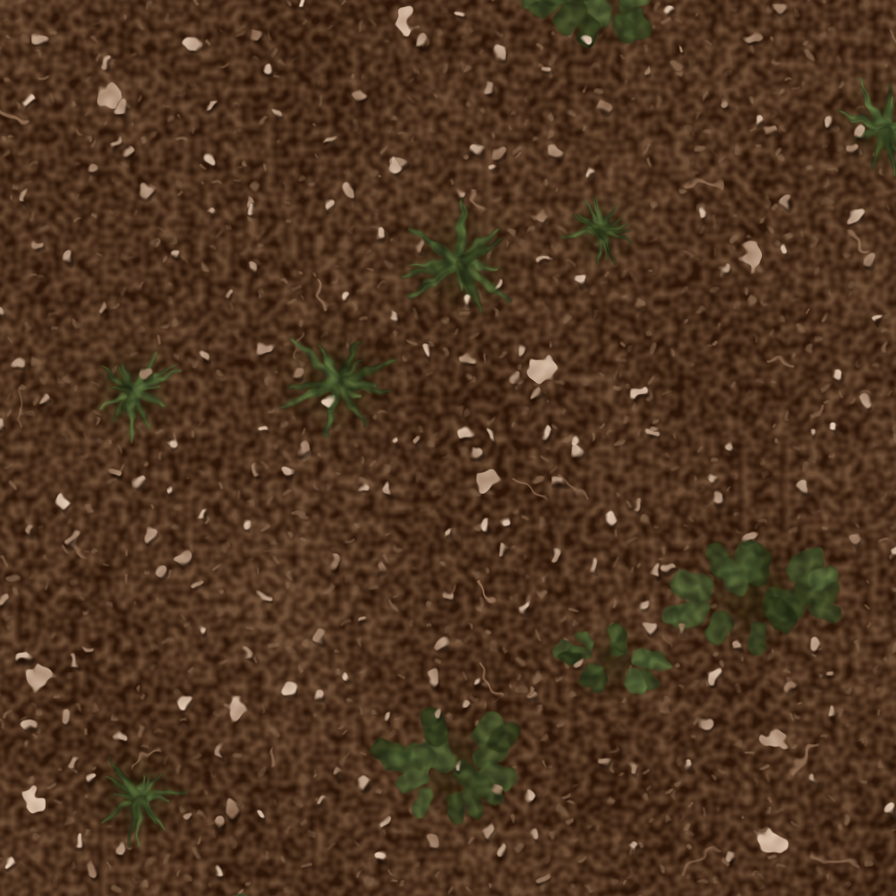
This texture is drawn by a WebGL 1 fragment shader. Its source:

```glsl
precision highp float;
// Bare brown soil strewn with pale pebbles, straw bits and small green weeds.
// Gradient noise makes the crumbs; jittered cells scatter capsules for stones
// and straw, and each weed is a loop of tapered or rounded leaves.

uniform vec2 u_resolution;

const vec3 SOIL_DARK = vec3(0.205, 0.110, 0.050);
const vec3 SOIL_LIGHT = vec3(0.390, 0.270, 0.180);
const vec3 GRIT = vec3(0.520, 0.400, 0.300);
const vec3 STRAW = vec3(0.640, 0.500, 0.390);
const vec3 STONE_DIM = vec3(0.600, 0.470, 0.370);
const vec3 STONE_PALE = vec3(0.920, 0.820, 0.730);
const vec3 LEAF_DARK = vec3(0.145, 0.175, 0.070);
const vec3 LEAF_LIGHT = vec3(0.310, 0.375, 0.205);
const vec3 WEED_SHADE = vec3(0.170, 0.140, 0.050);
const float CRUMB_SCALE = 105.0;
const float CRUMB_CONTRAST = 0.75;
const float SOFTNESS = 0.0020;
const float SLANT = 0.85;         // main direction of the chips, radians
const float WEED_CELLS = 3.3;
const float WEED_DENSITY = 0.75;
const float BROAD_SHARE = 0.35;   // share of weeds with round leaves
const float GOLDEN_ANGLE = 2.4;

vec2 hash2(vec2 p) {
  vec3 q = fract(p.xyx * vec3(0.1031, 0.1030, 0.0973));
  q += dot(q, q.yzx + 33.33);
  return fract((q.xx + q.yz) * q.zy);
}

float gradientDot(vec2 corner, vec2 offset) {
  float a = 6.2832 * hash2(corner).x;
  return dot(vec2(cos(a), sin(a)), offset);
}

float gradientNoise(vec2 p) {
  vec2 i = floor(p), f = fract(p);
  vec2 u = f * f * f * (f * (f * 6.0 - 15.0) + 10.0);
  vec2 e = vec2(1.0, 0.0);
  float low = mix(gradientDot(i, f), gradientDot(i + e, f - e), u.x);
  float high = mix(gradientDot(i + e.yx, f - e.yx), gradientDot(i + 1.0, f - 1.0), u.x);
  return 1.4 * mix(low, high, u.y);
}

// x: distance to the segment, y: position along it from 0 to 1
vec2 segment(vec2 p, vec2 start, vec2 along) {
  float h = clamp(dot(p - start, along) / dot(along, along), 0.0, 1.0);
  return vec2(length(p - start - along * h), h);
}

float cover(float d) {
  float s = max(SOFTNESS, 0.8 / u_resolution.y);
  return 1.0 - smoothstep(-s, s, d);
}

// Random capsules, one per cell at most; x: coverage, y: tone
vec2 scatter(vec2 p, float cells, float density, float reach, float radius, float turn, float seed) {
  vec2 base = floor(p * cells), result = vec2(0.0);
  for (int j = -1; j <= 1; j++)
  for (int i = -1; i <= 1; i++) {
    vec2 cell = base + vec2(float(i), float(j));
    vec2 place = hash2(cell + seed), look = hash2(cell + seed + 37.0);
    vec2 shape = hash2(cell + seed + 81.0);
    if (look.x > density) continue;
    float angle = SLANT + turn * (shape.x - 0.5);
    vec2 along = reach * (0.2 + shape.y) * vec2(cos(angle), sin(angle));
    float d = segment(p, (cell + place) / cells - 0.5 * along, along).x;
    float c = cover(d - radius * mix(0.55, 1.2, look.y * look.y));
    if (c > result.x) result = vec2(c, fract(look.y * 7.0 + place.x));
  }
  return result;
}

vec3 soil(vec2 p) {
  float crumbs = gradientNoise(p * CRUMB_SCALE) + 0.7 * gradientNoise(p * CRUMB_SCALE * 0.52 + 9.0);
  float patches = gradientNoise(p * 4.5 + 3.0) + 0.6 * gradientNoise(p * 14.0);
  float tone = 0.5 + CRUMB_CONTRAST * crumbs + 0.22 * patches;
  return mix(SOIL_DARK, SOIL_LIGHT, clamp(tone, -0.15, 1.25));
}

vec3 addWeeds(vec2 p, vec3 color) {
  vec2 base = floor(p * WEED_CELLS);
  float mottle = 1.0 + 0.45 * gradientNoise(p * 80.0);
  for (int j = -1; j <= 1; j++)
  for (int i = -1; i <= 1; i++) {
    vec2 cell = base + vec2(float(i), float(j));
    vec2 kind = hash2(cell + 113.0);
    vec2 q = p - (cell + 0.1 + 0.8 * hash2(cell + 71.0)) / WEED_CELLS;
    if (kind.x > WEED_DENSITY || dot(q, q) > 0.022) continue;
    bool broad = kind.y < BROAD_SHARE;
    float size = mix(0.6, 1.1, fract(kind.x * 13.0));
    color = mix(color, WEED_SHADE * mottle, 0.65 * exp(-dot(q, q) / (0.0016 * size * size)));
    for (int k = 0; k < 16; k++) {
      float n = float(k);
      vec2 a = hash2(cell * 17.0 + vec2(n * 3.0, n * 7.0 + 5.0));
      vec2 b = hash2(cell * 23.0 + vec2(n * 5.0 + 2.0, n));
      float angle = GOLDEN_ANGLE * n + a.x;
      vec2 dir = vec2(cos(angle), sin(angle));
      vec2 start = broad ? dir * vec2(0.085, 0.045) * sqrt(a.y) * size : dir * 0.004;
      vec2 along = dir * size * (broad ? 0.018 : mix(0.025, 0.068, a.y));
      vec2 s = segment(q, start, along);
      float width = size * (broad ? mix(0.009, 0.016, b.x) : 0.0065 * (1.0 - 0.75 * s.y));
      float light = b.y * 0.75 + 0.35 * clamp(1.0 - s.x / width, 0.0, 1.0);
      vec3 leaf = mix(LEAF_DARK, LEAF_LIGHT, light) * mottle;
      color = mix(color, leaf, 0.88 * cover(s.x - width));
    }
  }
  return color;
}

void main() {
  vec2 p = gl_FragCoord.xy / u_resolution.y;
  vec2 warp = vec2(gradientNoise(p * 65.0), gradientNoise(p * 65.0 + 40.0));
  vec2 rough = p + 0.005 * warp;
  vec2 shadowShift = vec2(-0.002, 0.005);
  vec3 color = soil(p);

  // Grit and straw lie in the soil
  vec2 grit = scatter(rough, 52.0, 0.38, 0.005, 0.0028, 3.0, 11.0);
  color = mix(color, GRIT, grit.x * mix(0.25, 0.85, grit.y));
  vec2 straw = scatter(p + 0.008 * warp, 8.0, 0.33, 0.042, 0.0026, 4.5, 205.0);
  color = mix(color, STRAW, straw.x * mix(0.45, 0.9, straw.y));

  // Weeds, then stones with a thin shadow below
  color = addWeeds(p + 0.004 * warp, color);
  float shadow = scatter(rough + shadowShift, 22.0, 0.40, 0.008, 0.0046, 2.4, 307.0).x;
  color *= 1.0 - 0.28 * shadow;
  vec2 pebble = scatter(rough, 22.0, 0.40, 0.008, 0.0046, 2.4, 307.0);
  vec2 stone = scatter(p + 0.010 * warp, 6.0, 0.26, 0.014, 0.0125, 5.0, 409.0);
  float glint = 0.3 * gradientNoise(p * 70.0 + 17.0);
  color = mix(color, mix(STONE_DIM, STONE_PALE, pebble.y + glint), 0.92 * pebble.x);
  color = mix(color, mix(STONE_DIM, STONE_PALE, 0.35 + 0.5 * stone.y + glint), 0.95 * stone.x);
  gl_FragColor = vec4(clamp(color, 0.0, 1.0), 1.0);
}
```
